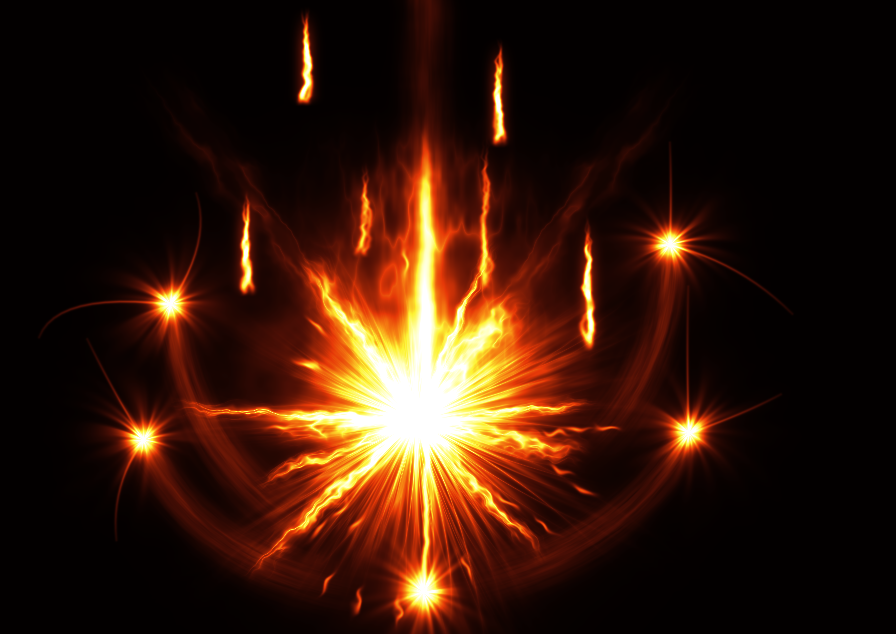
Write a Shadertoy shader that draws this background.

```glsl
// A fiery explosion on black: a white-hot core with jets and a tall beam,
// ringed by sparks, curved trails and loose flames. Every part adds "heat",
// built from distances and noise, and one colour ramp turns heat into fire.

const vec2 CORE = vec2(.657, .336);
const vec2 BASE_SPARK = vec2(.668, .066);

// Sparks, and two thin tendrils for each (bend point, end point)
const vec2 SPARKS[4] = vec2[4](vec2(.269, .52), vec2(.227, .306), vec2(1.057, .614), vec2(1.087, .317));
const vec4 TENDRILS[8] = vec4[8](
  vec4(.09, .54, .062, .468), vec4(.335, .62, .31, .695),
  vec4(.185, .37, .138, .465), vec4(.175, .235, .184, .148),
  vec4(1.06, .7, 1.057, .775), vec4(1.17, .585, 1.25, .505),
  vec4(1.17, .345, 1.232, .378), vec4(1.083, .43, 1.086, .548));

// Broad trails that leave the sparks: bend point, end point
const vec4 TRAILS[4] = vec4[4](vec4(.3, .25, .52, .15), vec4(.31, .1, .61, .06),
  vec4(1.06, .4, .9, .27), vec4(.98, .12, .7, .07));

// Jets from the core: tip offset, width
const vec3 JETS[10] = vec3[10](
  vec3(-.177, .258, .016), vec3(.16, .205, .024), vec3(-.38, .022, .008), vec3(.27, -.05, .016),
  vec3(-.265, -.242, .012), vec3(.2, -.212, .012), vec3(.118, .277, .007), vec3(-.25, -.1, .011),
  vec3(.28, .03, .008), vec3(-.22, -.01, .018));

// Loose flames: foot, height, strength
const vec4 FLAMES[6] = vec4[6](
  vec4(.483, .84, .145, .95), vec4(.786, .775, .16, 1), vec4(.388, .54, .155, .95),
  vec4(.928, .455, .2, .95), vec4(.575, .6, .14, .4), vec4(.765, .55, .23, .4));

// Fire colours and the heat at which each is reached
const vec3 FIRE[7] = vec3[7](vec3(.01, 0, 0), vec3(.31, .06, .02), vec3(.9, .22, .03),
  vec3(.97, .55, .08), vec3(.99, .95, .2), vec3(1, 1, .73), vec3(1));
const float STOPS[7] = float[7](0., .16, .42, .64, .86, 1.2, 1.5);

float hash(vec2 p) {
  vec3 q = fract(p.xyx * .1031);
  q += dot(q, q.yzx + 33.33);
  return fract((q.x + q.y) * q.z);
}

float noise(vec2 p) {
  vec2 i = floor(p), f = fract(p), e = vec2(1, 0);
  f = f * f * (3. - 2. * f);
  return mix(mix(hash(i), hash(i + e), f.x), mix(hash(i + e.yx), hash(i + e.xx), f.x), f.y);
}

float fbm(vec2 p) {
  return .55 * noise(p) + .3 * noise(p * 2.1 + 7.) + .15 * noise(p * 4.3 + 19.);
}

// Thin bright threads where the noise crosses its middle
float threads(vec2 p) { return pow(1. - abs(2. * fbm(p) - 1.), 5.); }

float bell(float x) { return exp(-x * x); }

// Signed distance to a quadratic curve, and the position along it
vec2 curve(vec2 p, vec2 a, vec2 b, vec2 c) {
  vec2 best = vec2(9, 0), from = a;
  const float N = 12.;
  for (float i = 1.; i <= N; i++) {
    float t = i / N;
    vec2 to = mix(mix(a, b, t), mix(b, c, t), t), e = to - from, d = p - from;
    float k = clamp(dot(d, e) / dot(e, e), 0., 1.), dist = length(d - e * k);
    if (dist < abs(best.x)) best = vec2(e.x * d.y < e.y * d.x ? -dist : dist, t + (k - 1.) / N);
    from = to;
  }
  return best;
}

float jet(vec2 q, vec2 tip, float width) {
  float reach = length(tip);
  vec2 dir = tip / reach;
  float along = dot(q, dir) / reach;
  float across = dir.x * q.y - dir.y * q.x + .022 * (fbm(q * 28.) - .5);
  float ends = smoothstep(0., .15, along) * (1. - smoothstep(.65, 1.05, along));
  float fibres = .2 + .75 * threads(vec2(across / width, along * 5. + reach * 40.));
  return ends * fibres * bell(across / (width * (.5 + .7 * max(along, 0.))));
}

float spark(vec2 q, float size, float seed) {
  float r = length(q) / size;
  float spikes = noise(q / max(length(q), 1e-4) * 7. + seed + r * .25);
  return 1.05 * bell(r) + (.3 + 1.1 * spikes * spikes) * exp(-r * .75);
}

float flame(vec2 q, float height) {
  float y = q.y / height, heat = .2 * bell(q.x / .014);
  for (float i = -1.; i < 2.; i++) {
    float sway = .022 * (fbm(vec2(q.y * 32. + i * 9., height * 90.)) - .5) + i * .005 * (1. - y);
    float gaps = .2 + .7 * noise(vec2(q.y * 60., i * 5. + height * 50.));
    heat += gaps * bell((q.x - sway) / mix(.0045, .002, clamp(y, 0., 1.)));
  }
  return heat * smoothstep(-.06, .08, y) * (1. - smoothstep(.55, 1.05, y));
}

float coreHeat(vec2 q) {
  float r = length(q);
  vec2 dir = q / max(r, 1e-4);
  float reach = mix(.06, .22, noise(dir * 4.));
  float rays = threads(dir * 8. + r * 3.) + .6 * threads(dir * 17. - r * 5.);
  float haze = bell(length(q - vec2(0, .06)) / .2) * (.1 + .5 * fbm(q * 16.));
  return .9 * bell(r / .04) + .35 * bell(r / .1) + .55 * exp(-r / .085)
    + .75 * rays * bell(r / reach) + haze * mix(.4, 1., smoothstep(-.1, .06, q.y));
}

// Vertical beam, its short tail below, and the red column around it
float beamHeat(vec2 q) {
  float x = q.x - .016 + .012 * (fbm(vec2(q.y * 22., 4)) - .5);
  float top = 1. - smoothstep(.3, .5, q.y), lift = smoothstep(0., .15, q.y);
  float stem = top * bell(x / mix(.004, .011, lift * top)) * smoothstep(-.28, -.22, q.y);
  float column = lift * mix(.35, 1., top) * bell(x / .03) * (.4 + .8 * fbm(q * vec2(90, 9)));
  float veil = lift * top * bell(x / .12) * (.06 + .25 * threads(q * vec2(26, 9)));
  return .7 * stem + .38 * column + veil;
}

vec3 fireColor(float heat) {
  vec3 c = FIRE[0];
  for (int i = 1; i < 7; i++)
    c = mix(c, FIRE[i], clamp((heat - STOPS[i - 1]) / (STOPS[i] - STOPS[i - 1]), 0., 1.));
  return c;
}

void mainImage(out vec4 fragColor, in vec2 fragCoord) {
  vec2 p = (fragCoord - .5 * iResolution.xy) / iResolution.y + vec2(.707, .5), q = p - CORE;
  float heat = coreHeat(q) + beamHeat(q) + spark(p - BASE_SPARK, .027, 31.);
  // Faint mirrored shafts
  heat += .16 * jet(vec2(abs(q.x), q.y), vec2(.42, .56), .03);

  for (int i = 0; i < 10; i++) heat += jet(q, JETS[i].xy, JETS[i].z);
  for (int i = 0; i < 6; i++) heat += FLAMES[i].w * flame(p - FLAMES[i].xy, FLAMES[i].z);
  for (int i = 0; i < 8; i++) {
    vec2 c = curve(p, SPARKS[i / 2], TENDRILS[i].xy, TENDRILS[i].zw);
    heat += .27 * bell(c.x / .0022) * (1. - .8 * c.y);
  }
  for (int i = 0; i < 4; i++) {
    heat += spark(p - SPARKS[i], .02, float(i) * 17.);
    vec2 c = curve(p, SPARKS[i], TRAILS[i].xy, TRAILS[i].zw);
    float fibres = .3 + fbm(vec2(c.x * 130., c.y * 4. + float(i) * 11.));
    float fade = smoothstep(0., .1, c.y) * (1. - smoothstep(.6, 1., c.y));
    heat += .17 * fade * fibres * bell(c.x / mix(.018, .04, c.y));
  }
  // Glowing flecks flung outward from the core
  for (float i = 0.; i < 20.; i++) {
    float angle = 6.283 * hash(vec2(i, 2)), away = mix(.17, .31, hash(vec2(i, 8)));
    vec2 dir = vec2(cos(angle), sin(angle)), d = q - dir * away;
    vec2 local = vec2(dot(d, dir), dir.x * d.y - dir.y * d.x) + .012 * (noise(p * 60. + i) - .5);
    heat += .45 * bell(length(local / vec2(.016, .0035)));
  }
  fragColor = vec4(fireColor(heat), 1);
}
```
